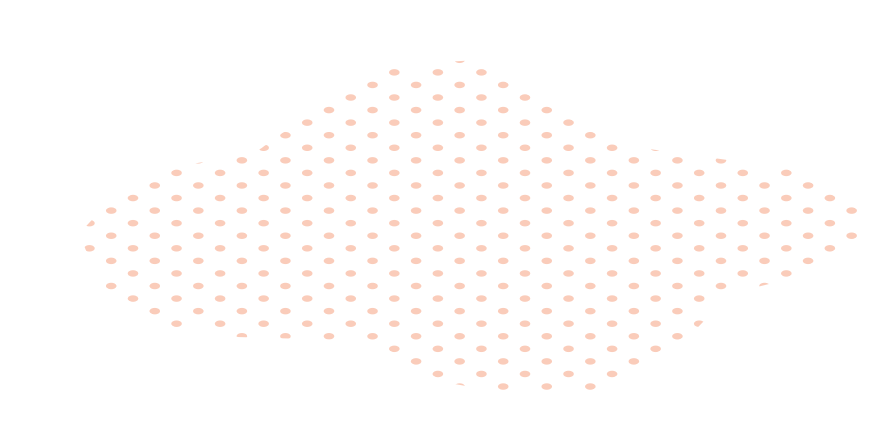
Reproduce this pattern procedurally as a WebGL 2 fragment shader.

```glsl
#version 300 es
precision highp float;
// Staggered peach oval dots on white, clipped to three overlapping angular hills.

#define ORIGIN vec2(1.0260, 0.4738)      // central dot, in canvas heights
#define PITCH vec2(0.04861, 0.02805)     // column and row step
#define DOT_RADII vec2(0.0117, 0.0072)   // half width and half height of a dot
#define DOT_COLOR vec3(0.98, 0.80, 0.73)
#define PAPER_COLOR vec3(1.0)
#define EDGE_MARGIN 0.37                 // gap between dot centres and slanted edges

uniform vec2 u_resolution;
out vec4 fragColor;

// Signed distance below a line through a lattice point; positive is below.
float below(vec2 q, vec2 anchor, float slope) {
    float gap = anchor.y + slope * (q.x - anchor.x) - q.y;
    return gap / length(vec2(slope, 1.0) / PITCH);
}

float above(vec2 q, vec2 anchor, float slope) {
    return -below(q, anchor, slope);
}

// Approximate signed distance to an oval; negative is inside.
float ovalDistance(vec2 p) {
    float k = length(p / DOT_RADII);
    float gradient = length(p / (DOT_RADII * DOT_RADII));
    return k * (k - 1.0) / max(gradient, 0.001);
}

// Nearest dot of two interleaved grids.
float dotDistance(vec2 q) {
    vec2 evenCell = q - 2.0 * round(q * 0.5);
    vec2 shifted = q - 1.0;
    vec2 oddCell = shifted - 2.0 * round(shifted * 0.5);
    return min(ovalDistance(evenCell * PITCH), ovalDistance(oddCell * PITCH));
}

float leftHill(vec2 q) {
    float top = below(q, vec2(-12.0, 5.8), 0.28);
    top = min(top, below(q, vec2(-16.0, 2.0 + EDGE_MARGIN), 1.0));
    top = min(top, below(q, vec2(-17.0, 1.05), 1.9));
    float base = above(q, vec2(-10.0, -8.1), -0.25);
    base = min(base, above(q, vec2(-9.0, -8.12), -0.05));
    base = min(base, above(q, vec2(-16.0, -4.0 - EDGE_MARGIN), -1.0));
    base = min(base, above(q, vec2(-17.2, -1.0), -4.0));
    return min(min(top, base), -q.x * PITCH.x);
}

float middleHill(vec2 q) {
    float top = below(q, vec2(-9.0, 7.1), 1.25);
    top = min(top, below(q, vec2(0.0, 13.9), 0.09));
    top = min(top, below(q, vec2(1.0, 13.0 + EDGE_MARGIN), -1.0));
    float base = above(q, vec2(-3.0, -9.0 - EDGE_MARGIN), -1.0);
    base = min(base, above(q, vec2(0.0, -11.87), -0.3));
    base = min(base, above(q, vec2(4.0, -12.6), 0.0));
    base = min(base, above(q, vec2(9.0, -9.0 - EDGE_MARGIN), 1.0));
    base = min(base, above(q, vec2(11.1, -7.0), 1.8));
    return min(top, base);
}

float rightHill(vec2 q) {
    float top = below(q, vec2(9.0, 6.83), -0.243);
    top = min(top, below(q, vec2(17.0, 3.0 + EDGE_MARGIN), -1.0));
    float base = above(q, vec2(14.0, -3.93), 0.43);
    base = min(base, above(q, vec2(17.0, -1.0 - EDGE_MARGIN), 1.0));
    float sides = min(q.x, 18.5 - q.x) * PITCH.x;
    return min(min(top, base), sides);
}

// One-pixel edge coverage from a distance that is positive inside.
float coverage(float inside) {
    return clamp(0.5 + inside * u_resolution.y, 0.0, 1.0);
}

void main() {
    vec2 p = gl_FragCoord.xy / u_resolution.y;
    vec2 q = (p - ORIGIN) / PITCH;
    float hills = max(middleHill(q), max(leftHill(q), rightHill(q)));
    float ink = coverage(hills) * coverage(-dotDistance(q));
    fragColor = vec4(mix(PAPER_COLOR, DOT_COLOR, ink), 1.0);
}
```
